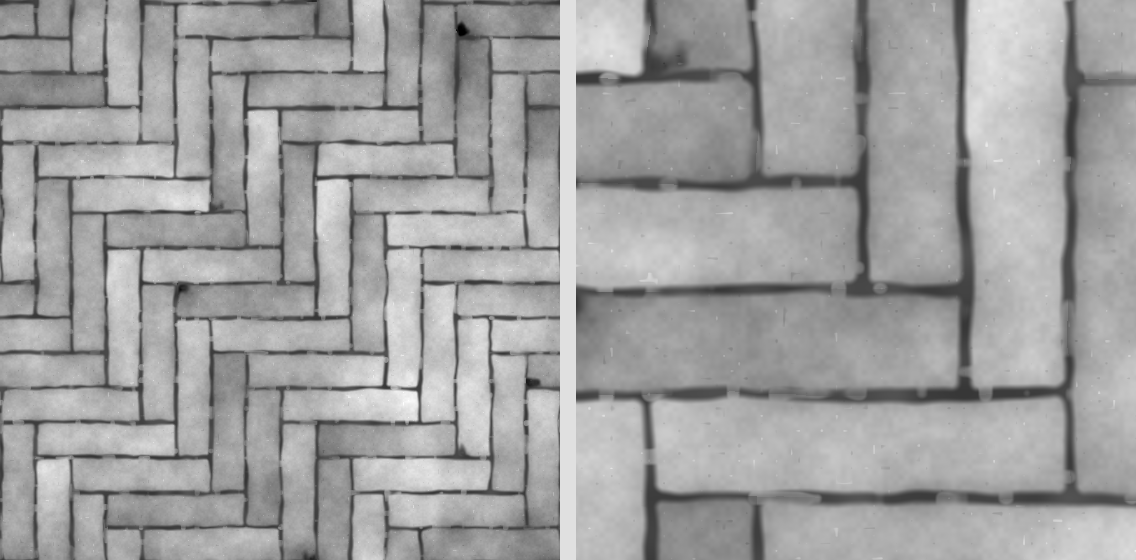
Left: the whole. Right: its middle third, enlarged.
A Shadertoy shader for this texture:

```glsl
#define CELLS 16.0        // brick widths across the canvas, multiple of 8
#define LENGTH 4.0        // brick length in brick widths
#define OFFSET vec2(-0.03, 0.08)
#define CORNER 0.13       // corner radius
#define JOINT_CORE 0.012  // half width of the darkest part of a joint
#define JOINT_EDGE 0.085  // half width including the soft edge
#define JOINT_TONE 0.27
#define BRICK_TONE 0.69
#define BRICK_VARIATION 0.17
#define WOBBLE 0.07
#define CHIP_CHANCE 0.08

float hash(vec2 p) {
    vec3 h = fract(p.xyx * vec3(0.1031, 0.1030, 0.0973));
    h += dot(h, h.yzx + 33.33);
    return fract((h.x + h.y) * h.z);
}

// Value noise that repeats after a whole number of lattice cells
float noise(vec2 p, float period) {
    vec2 i = floor(p), f = fract(p);
    f = f * f * (3.0 - 2.0 * f);
    vec2 a = mod(i, period), b = mod(i + 1.0, period);
    return mix(mix(hash(a), hash(vec2(b.x, a.y)), f.x),
               mix(hash(vec2(a.x, b.y)), hash(b), f.x), f.y);
}

// Noise at a given frequency per brick width, wrapping over the canvas
float layer(vec2 p, float frequency) {
    return noise(p * frequency, CELLS * frequency) - 0.5;
}

float roundBox(vec2 p, vec2 halfSize, float radius) {
    vec2 d = abs(p) - halfSize + radius;
    return length(max(d, 0.0)) + min(max(d.x, d.y), 0.0) - radius;
}

// Herringbone: xy = position along and across the brick, zw = its first cell
vec4 herringbone(vec2 p) {
    vec2 cell = floor(p), f = p - cell;
    float k = mod(cell.x + cell.y + LENGTH, 2.0 * LENGTH);
    bool upright = k >= LENGTH;
    k -= upright ? LENGTH : 0.0;
    vec2 start = cell - (upright ? vec2(0.0, k) : vec2(k, 0.0));
    vec2 local = (upright ? f.yx : f) + vec2(k, 0.0);
    return vec4(local, mod(start, CELLS));
}

void mainImage(out vec4 fragColor, in vec2 fragCoord) {
    vec2 uv = fragCoord / iResolution.xy;
    vec2 p = uv * CELLS + OFFSET;
    float pixel = CELLS / iResolution.y;

    // Uneven laying and rough brick outlines
    vec2 warped = p + WOBBLE * vec2(layer(p, 1.0), layer(p + 5.3, 1.0))
                    + 0.035 * vec2(layer(p, 4.0), layer(p + 2.7, 4.0));
    vec4 brick = herringbone(warped);
    vec2 local = brick.xy, id = brick.zw;
    float inset = -roundBox(local - vec2(0.5 * LENGTH, 0.5),
                            vec2(0.5 * LENGTH, 0.5), CORNER);
    inset += 0.045 * layer(p, 2.0);

    // Brick tone: individual shade, tilt, broad stains and grain
    float tone = BRICK_TONE + BRICK_VARIATION * (hash(id + 3.0) - 0.5);
    tone += 0.07 * (hash(id + 41.0) - 0.5) * (local.x - 0.5 * LENGTH);
    tone += 0.10 * (hash(id + 67.0) - 0.5) * (local.y - 0.5);
    vec2 swell = cos(6.28319 * (uv - vec2(0.62, 0.35)));
    tone += 0.025 * (swell.x + swell.y);
    tone += 0.17 * layer(p, 0.25) + 0.14 * layer(p, 1.0);
    tone += 0.07 * layer(p, 3.0) + 0.05 * layer(p, 8.0) + 0.035 * layer(p, 20.0);

    // Worn rim: a dark fall-off with scattered pale patches
    float rim = exp(-9.0 * max(inset, 0.0));
    tone += rim * (0.22 * layer(p + 7.0, 2.0) - 0.14);

    // Tiny pale specks and dark pits
    float grain = noise(p * 14.0, CELLS * 14.0);
    tone += 0.10 * smoothstep(0.93, 1.0, grain) - 0.07 * smoothstep(0.08, 0.0, grain);

    // Dark chipped corners on a few bricks
    vec2 corner = vec2(0.12, hash(id + 17.0) > 0.5 ? 0.18 : 0.82);
    float chipDistance = length((local - corner) * vec2(0.8, 1.0)) + 0.25 * layer(p, 6.0);
    float chip = step(1.0 - CHIP_CHANCE, hash(id + 23.0));
    tone -= chip * (0.38 * smoothstep(0.28, 0.02, chipDistance)
                  + 0.12 * smoothstep(1.1, 0.0, chipDistance));

    // Joints, partly bridged by pale mortar
    float joint = 1.0 - smoothstep(JOINT_CORE - 0.5 * pixel, JOINT_EDGE + 0.5 * pixel, inset);
    float bridge = smoothstep(0.18, 0.34, layer(p + 11.0, 5.0));
    joint *= 1.0 - 0.65 * bridge;
    float jointTone = JOINT_TONE + 0.12 * layer(p, 3.0);

    fragColor = vec4(vec3(clamp(mix(tone, jointTone, joint), 0.0, 1.0)), 1.0);
}
```
